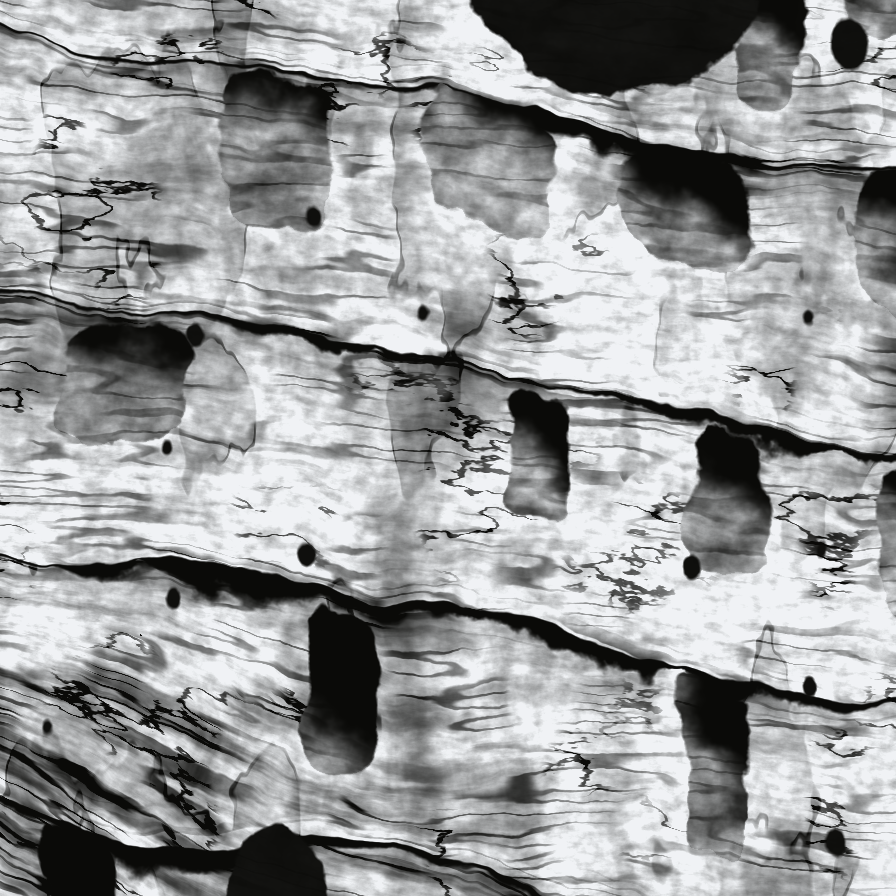
Give the GLSL for this texture, as a Shadertoy shader.

```glsl
// Weathered sandstone cliff in high-contrast black and white: sloping ledges split
// the wall into rows, each row holds hollows that are black above and grey below,
// and layered noise adds strata, hairline cracks, water stains, grit and small pits.
#define LEDGES 3.5        // ledges per canvas height
#define LEDGE_SLOPE 0.17  // fall of the ledges to the right
#define COLUMNS 4.3       // hollow sites per canvas width
#define HOLLOW_SHARE 0.62 // share of sites holding a hollow
#define PIT_GRID 7.0
#define PIT_SHARE 0.2
#define STRATA 92.0       // fine layers per canvas height
#define GRIT 0.85         // strength of the surface grain
#define EDGE 0.0025       // softness of outlines
#define SHADOW_COLOR vec3(0.04, 0.04, 0.032)
#define LIGHT_COLOR vec3(0.94, 0.95, 0.96)

float hash(vec2 p) {
    vec3 q = fract(vec3(p.xyx) * 0.1031);
    q += dot(q, q.yzx + 33.33);
    return fract((q.x + q.y) * q.z);
}

float noise(vec2 p) {
    vec2 i = floor(p), f = fract(p);
    f = f * f * (3.0 - 2.0 * f);
    return mix(mix(hash(i), hash(i + vec2(1, 0)), f.x),
               mix(hash(i + vec2(0, 1)), hash(i + vec2(1, 1)), f.x), f.y);
}

float fbm(vec2 p) {
    float sum = 0.0, amp = 0.53;
    for (int i = 0; i < 5; i++) {
        sum += amp * noise(p);
        p = mat2(0.8, 0.6, -0.6, 0.8) * p * 2.03 + 17.3;
        amp *= 0.5;
    }
    return sum;
}

// Thin line along the middle contour of a noise value
float hairline(float n, float width) {
    return 1.0 - smoothstep(width * 0.3, width, abs(n - 0.5));
}

float roundBox(vec2 q, vec2 halfSize, float r) {
    vec2 d = abs(q) - halfSize + r;
    return length(max(d, 0.0)) + min(max(d.x, d.y), 0.0) - r;
}

// Bare rock surface: stains, folds, tilted strata and cracks
float rockTone(vec2 p, vec2 warp, float layer, float steep) {
    float tone = 1.17 - 0.36 * smoothstep(0.42, 0.8, fbm(p * 4.5 + 3.0));
    tone -= 0.28 * smoothstep(0.45, 0.85, fbm(vec2(p.x * 17.0 + warp.x * 30.0, p.y * 3.5)));
    float fold = fbm(vec2(p.x * 8.0, p.y * 3.6) + 12.0);
    tone -= 0.25 * smoothstep(0.565, 0.59, fold) * smoothstep(0.85, 0.5, fold);
    tone -= 0.35 * hairline(fold - 0.075, 0.012) * smoothstep(0.45, 0.7, noise(p * 20.0));
    float bands = fbm(vec2(p.x * 6.0, layer * 40.0));
    tone -= (0.17 + 0.3 * steep) * smoothstep(0.47, 0.75, bands);
    float patches = smoothstep(0.4, 0.7, noise(p * vec2(15.0, 22.0) + 40.0));
    tone -= (0.42 + 0.15 * steep) * patches * hairline(noise(vec2(p.x * 9.0, layer * STRATA)), 0.12);
    float crackMask = smoothstep(0.57, 0.8, noise(p * 14.0 + 9.0));
    tone -= 0.7 * crackMask * hairline(fbm(vec2(p.x * 13.0, layer * 36.0) + 60.0), 0.035);
    return tone;
}

void mainImage(out vec4 fragColor, in vec2 fragCoord) {
    vec2 p = fragCoord / iResolution.y;
    vec2 warp = 0.06 * (vec2(fbm(p * 5.0), fbm(p * 5.0 + 31.0)) - 0.5);
    float rough = fbm(p * 21.0 + 5.0) - 0.5;
    float steep = smoothstep(0.5, 0.1, p.y) * smoothstep(0.75, 0.1, p.x);
    float layer = p.y + 0.1 * p.x + 0.42 * steep * (p.x - 0.3) + warp.y * 0.6 + 0.012 * rough;
    float tone = rockTone(p, warp, layer, steep);

    // Ledges: bright lip above, ragged shadow and fading shade below
    float level = p.y + LEDGE_SLOPE * p.x + 0.014 * sin(p.x * 8.0 + 1.0) + warp.y * 1.3 + 0.008 * rough;
    float v = level * LEDGES + 0.6;
    float ledge = floor(v + 0.5);
    float below = (ledge - v) / LEDGES;
    float thick = 0.021 * smoothstep(0.42, 0.9, noise(vec2(p.x * 5.5, ledge * 7.0)));
    thick = (0.0015 + thick) * (1.0 + 3.5 * rough);
    float under = smoothstep(-EDGE, 0.0, below);
    tone += 0.2 * exp(-abs(below + 0.016) / 0.014);
    tone -= 0.45 * under * exp(-max(below, 0.0) / 0.035) * noise(vec2(p.x * 9.0, ledge));
    float nearLedge = exp(-abs(below) / 0.017);
    tone -= 0.6 * nearLedge * hairline(noise(vec2(p.x * 9.0, level * 120.0)), 0.18);
    tone = mix(tone, 0.0, under * (1.0 - smoothstep(thick * 0.6, thick + EDGE, below)));

    // Hollows hanging under the ledges
    float row = floor(v), depth = (row + 1.0 - v) / LEDGES;
    float column = floor(p.x * COLUMNS);
    float wallLight = 0.12 + 0.9 * fbm(p * vec2(22.0, 24.0) + 70.0);
    wallLight -= 0.2 * hairline(noise(vec2(p.x * 12.0, layer * 80.0)), 0.13);
    for (float i = -1.0; i <= 1.0; i++) {
        vec2 site = vec2(column + i + 20.0, row * 3.0 + 11.0);
        if (hash(site) > HOLLOW_SHARE) continue;
        float a = hash(site + 50.3), b = hash(site + 91.7), c = hash(site + 133.1);
        vec2 size = vec2(mix(0.032, 0.074, a), mix(0.06, 0.108, b));
        vec2 center = vec2((column + i + mix(0.3, 0.7, c)) / COLUMNS, size.y + 0.025 * c);
        vec2 q = vec2(p.x - center.x + warp.x * 0.7, center.y - depth);
        float d = roundBox(q, size, size.x * 0.6) + 0.03 * rough;
        float inside = smoothstep(EDGE, -EDGE, d) * smoothstep(0.0, EDGE, depth);
        float height = q.y / size.y + 1.6 * (fbm(p * 12.0) - 0.5) + q.x / size.x * 0.35;
        float floorLight = smoothstep(0.45, -0.4, height - mix(-0.4, 0.6, fract(a * 7.0 + b)));
        tone += 0.2 * exp(-max(d, 0.0) / 0.012) * step(0.0, d) * smoothstep(0.2, -0.8, q.y / size.y);
        tone = mix(tone, floorLight * wallLight, inside);
    }

    // Small wind-worn pits
    vec2 cell = floor(p * PIT_GRID);
    if (hash(cell + 7.0) < PIT_SHARE) {
        vec2 jitter = vec2(hash(cell + 23.0), hash(cell + 37.0));
        vec2 q = p - (cell + 0.3 + 0.4 * jitter) / PIT_GRID;
        float radius = mix(0.006, 0.025, jitter.x * jitter.y);
        float d = length(q * vec2(1.15, 0.8)) - radius + 0.02 * rough;
        tone = mix(tone, 0.02, smoothstep(EDGE, -EDGE, d));
    }

    // Large cave mouths at the upper and lower border
    float upper = length((p - vec2(0.69, 1.03)) * vec2(0.8, 1.0)) - 0.135;
    float lower = length((p - vec2(0.31, 0.0)) * vec2(1.25, 0.9)) - 0.07;
    float mouth = min(upper, lower) + 0.03 * rough;
    tone = mix(tone, 0.05 * wallLight, smoothstep(EDGE, -EDGE, mouth));

    // Surface grain, partly drawn out along the strata
    float grain = 0.5 * fbm(p * 90.0) + 0.5 * fbm(vec2(p.x * 50.0, layer * 160.0) + 8.0);
    tone = clamp(tone, 0.0, 1.04) * (1.0 + GRIT * (grain - 0.53));

    fragColor = vec4(mix(SHADOW_COLOR, LIGHT_COLOR, clamp(tone, 0.0, 1.0)), 1.0);
}
```
